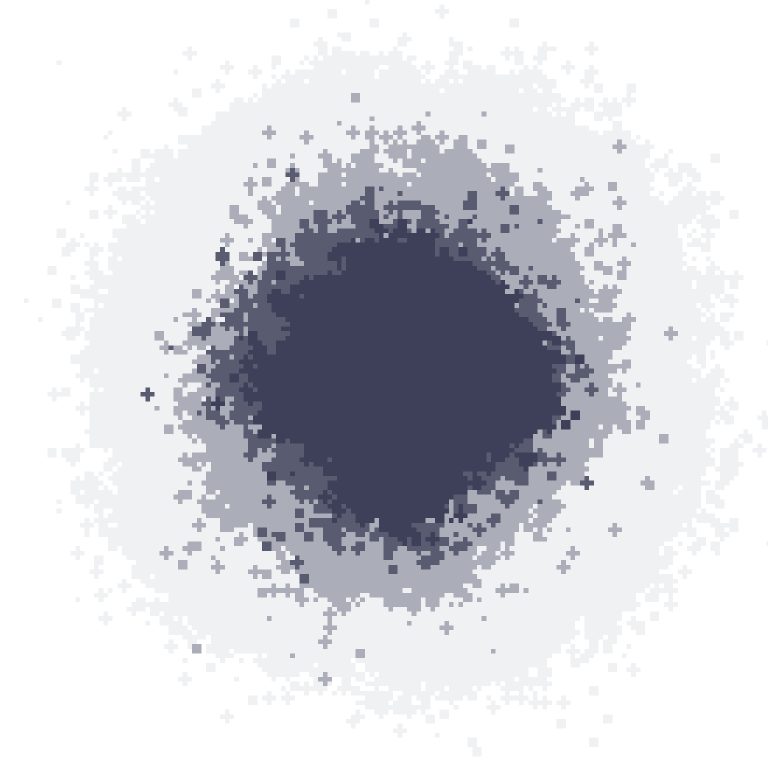
Write a WebGL 2 fragment shader that draws this background.

```glsl
#version 300 es
precision highp float;
precision highp int;
// A dark blot spreading over white in four coarse-pixel layers of ink.
// Each layer scatters small stamps (dot, square, plus) on a grid; their
// density falls off exponentially across a lobed, noise-roughened rim.

uniform vec2 u_resolution;
out vec4 outColor;

struct Layer {
    vec3 color;
    float radius;     // where about half of the cells are inked
    float fade;       // length over which stamp density falls by e
    float roughness;  // how far noise pushes the rim
    vec3 lobes;       // amplitude, count and direction of the bulges
};

// Lengths are in units of the shorter canvas side.
const float CELL = 0.00613;
const vec2 CENTER = vec2(0.024, 0.004);
const float RIM_DENSITY = 0.16;
const float REACH = 0.17;          // rim band in which stamps are tested
const float DOT_SHARE = 0.28;
const float SQUARE_SHARE = 0.30;
const float CLUMP_CELLS = 9.0;
const float GRAIN_CELLS = 3.5;
const int SAMPLES = 2;             // antialiasing samples per axis
const vec3 PAPER = vec3(1.0);

const int LAYER_COUNT = 4;
const Layer LAYERS[LAYER_COUNT] = Layer[LAYER_COUNT](
    Layer(vec3(0.941, 0.945, 0.953), 0.434, 0.023, 0.075, vec3(0.010, 4.0, 0.785)),
    Layer(vec3(0.671, 0.682, 0.722), 0.291, 0.021, 0.070, vec3(0.020, 2.0, 1.15)),
    Layer(vec3(0.349, 0.361, 0.443), 0.215, 0.019, 0.075, vec3(0.012, 1.0, 2.6)),
    Layer(vec3(0.239, 0.251, 0.345), 0.188, 0.013, 0.060, vec3(0.018, 4.0, 0.0))
);

// Integer hash: two values in 0..1 for a grid cell and a seed.
vec2 hash(ivec2 cell, int seed) {
    uvec3 v = uvec3(cell.x, cell.y, seed) * 1664525u + 1013904223u;
    v.x += v.y * v.z;
    v.y += v.z * v.x;
    v.z += v.x * v.y;
    v ^= v >> 16u;
    v.x += v.y * v.z;
    v.y += v.z * v.x;
    return vec2(v.xy >> 8u) / 16777216.0;
}

float valueNoise(vec2 p, int seed) {
    ivec2 i = ivec2(floor(p));
    vec2 f = fract(p);
    f = f * f * (3.0 - 2.0 * f);
    float low = mix(hash(i, seed).x, hash(i + ivec2(1, 0), seed).x, f.x);
    float high = mix(hash(i + ivec2(0, 1), seed).x, hash(i + 1, seed).x, f.x);
    return mix(low, high, f.y);
}

// Signed depth of a cell inside the layer's rim, before roughening.
float rimDepth(ivec2 cell, Layer layer) {
    vec2 p = (vec2(cell) + 0.5) * CELL;
    float bulge = cos(layer.lobes.y * (atan(p.y, p.x) - layer.lobes.z));
    return layer.radius + layer.lobes.x * bulge - length(p);
}

float stampDensity(ivec2 cell, Layer layer, int seed) {
    float clump = valueNoise(vec2(cell) / CLUMP_CELLS, seed + 10) - 0.5;
    float grain = valueNoise(vec2(cell) / GRAIN_CELLS, seed + 20) - 0.5;
    float depth = rimDepth(cell, layer) + layer.roughness * (0.7 * clump + 0.4 * grain);
    return RIM_DENSITY * exp(depth / layer.fade);
}

// Does a stamp of the given kind cover the cell at this offset?
bool stampCovers(ivec2 offset, float kind) {
    if (kind < DOT_SHARE) return offset == ivec2(0);
    if (kind < DOT_SHARE + SQUARE_SHARE) return min(offset.x, offset.y) >= 0;
    return abs(offset.x) + abs(offset.y) <= 1;
}

bool isInked(ivec2 cell, Layer layer, int seed) {
    float depth = rimDepth(cell, layer);
    if (abs(depth) > REACH) return depth > 0.0;
    for (int y = -1; y <= 1; y++) {
        for (int x = -1; x <= 1; x++) {
            ivec2 offset = ivec2(x, y);
            ivec2 source = cell - offset;
            vec2 chance = hash(source, seed);
            if (stampCovers(offset, chance.y)
                && chance.x < stampDensity(source, layer, seed)) return true;
        }
    }
    return false;
}

// Topmost ink at a point, searched from the darkest layer outward.
vec3 blotColor(vec2 p) {
    ivec2 cell = ivec2(floor(p / CELL));
    for (int i = LAYER_COUNT - 1; i >= 0; i--) {
        if (isInked(cell, LAYERS[i], i + 1)) return LAYERS[i].color;
    }
    return PAPER;
}

void main() {
    float unit = min(u_resolution.x, u_resolution.y);
    vec3 sum = vec3(0.0);
    for (int i = 0; i < SAMPLES * SAMPLES; i++) {
        vec2 jitter = (vec2(i % SAMPLES, i / SAMPLES) + 0.5) / float(SAMPLES) - 0.5;
        vec2 p = (gl_FragCoord.xy + jitter - 0.5 * u_resolution) / unit;
        sum += blotColor(p - CENTER);
    }
    outColor = vec4(sum / float(SAMPLES * SAMPLES), 1.0);
}
```
